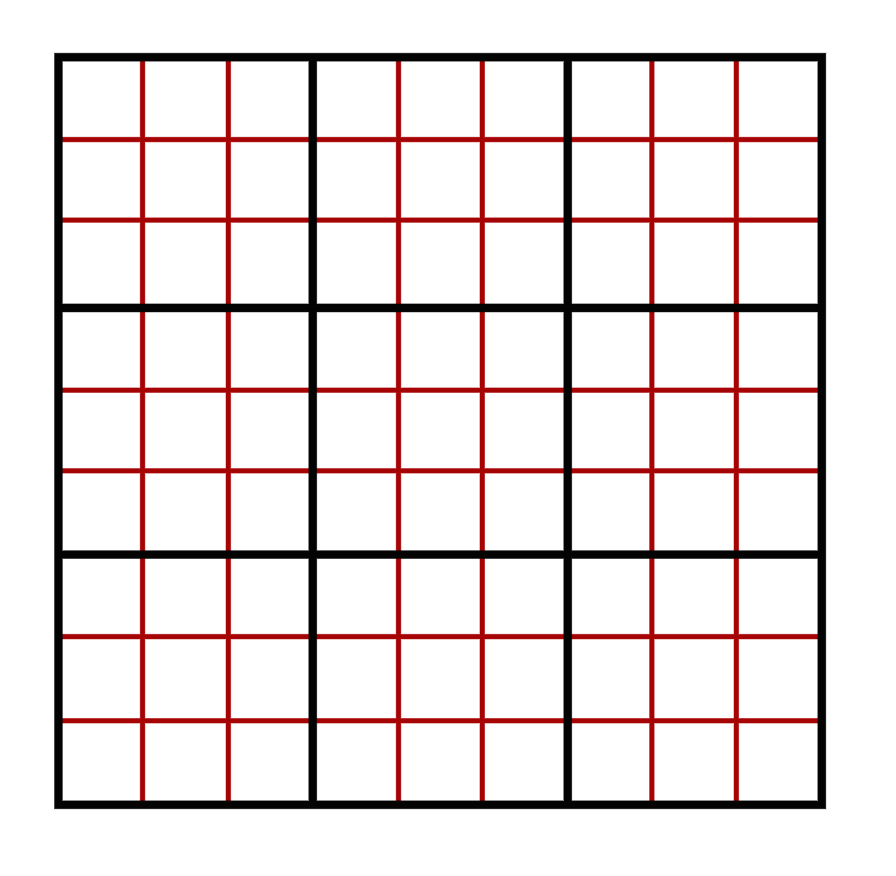
This pattern is drawn by a WebGL 1 fragment shader. Its source:

```glsl
precision highp float;

// A nine by nine ruled grid: a black frame and block lines, red cell lines.
// Each axis is folded into a distance to its nearest block and cell line;
// slightly uneven spacing gives the ruling its hand-set look.

uniform vec2 u_resolution;

// Lengths are in canvas heights, measured from the top left.
const float CANVAS_ASPECT = 1.024;
const vec4 BLOCK_X = vec4(0.0673, 0.3576, 0.6487, 0.9387);
const vec4 BLOCK_Y = vec4(0.0653, 0.3515, 0.6331, 0.9187);

// Offsets of the two cell lines within each of the three blocks.
const vec3 FIRST_X  = vec3(0.0960, 0.0979, 0.0960);
const vec3 SECOND_X = vec3(0.1940, 0.1936, 0.1925);
const vec3 FIRST_Y  = vec3(0.0940, 0.0940, 0.0936);
const vec3 SECOND_Y = vec3(0.1860, 0.1859, 0.1896);

const float BLOCK_HALF_WIDTH = 0.0048;
const float CELL_HALF_WIDTH = 0.0029;
const float EDGE_SOFTNESS = 1.3; // in pixels

const vec3 PAPER = vec3(1.0);
const vec3 BLACK_INK = vec3(0.01);
const vec3 RED_INK = vec3(0.65, 0.015, 0.015);

// Distances along one axis: x to a block line, y to a cell line.
vec2 lineDistances(float t, vec4 blocks, vec3 first, vec3 second) {
  vec2 nearest = vec2(abs(t - blocks.w), 1.0);
  for (int i = 0; i < 3; i++) {
    float local = t - blocks[i];
    float cell = min(abs(local - first[i]), abs(local - second[i]));
    nearest = min(nearest, vec2(abs(local), cell));
  }
  return nearest;
}

// Signed distance to the rectangle spanned by two corners.
float rectDistance(vec2 p, vec2 low, vec2 high) {
  vec2 outside = max(low - p, p - high);
  return max(outside.x, outside.y);
}

// Ink coverage, from a signed distance that is negative inside.
float coverage(float d, float softness) {
  return clamp(0.5 - d / softness, 0.0, 1.0);
}

void main() {
  float softness = EDGE_SOFTNESS / u_resolution.y;
  vec2 p = (gl_FragCoord.xy - 0.5 * u_resolution) / u_resolution.y;
  p = vec2(p.x + 0.5 * CANVAS_ASPECT, 0.5 - p.y);

  vec2 columns = lineDistances(p.x, BLOCK_X, FIRST_X, SECOND_X);
  vec2 rows = lineDistances(p.y, BLOCK_Y, FIRST_Y, SECOND_Y);
  vec2 nearest = min(columns, rows);

  // Cell lines stop under the frame; block lines end at its outer edge.
  float frame = rectDistance(p, vec2(BLOCK_X.x, BLOCK_Y.x),
                             vec2(BLOCK_X.w, BLOCK_Y.w));
  float red = coverage(max(nearest.y - CELL_HALF_WIDTH, frame), softness);
  float black = coverage(max(nearest.x, frame) - BLOCK_HALF_WIDTH, softness);

  vec3 color = mix(PAPER, RED_INK, red);
  color = mix(color, BLACK_INK, black);
  gl_FragColor = vec4(color, 1.0);
}
```
